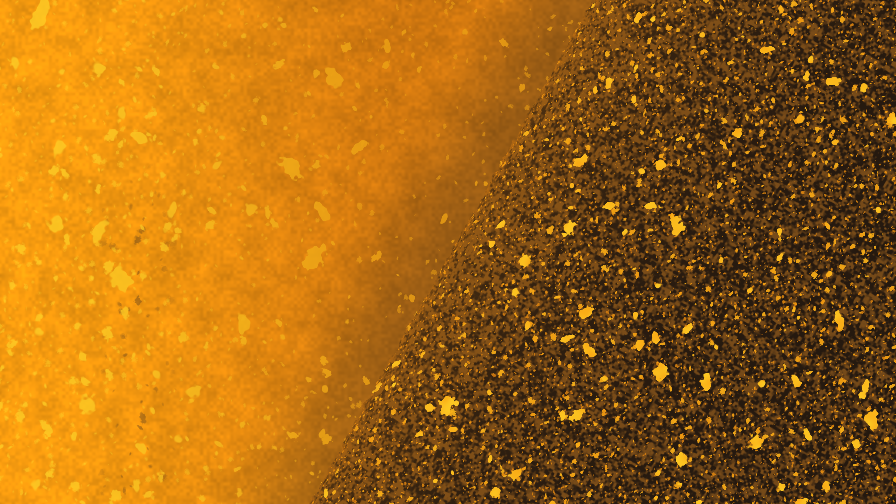
Write a Shadertoy shader that draws this texture.

```glsl
// A curled sheet of soot-dark card, speckled with gold, lies over an orange sheet.
// A slanted edge splits the canvas; cylinder-like coordinates squeeze the grain
// near it, and layers of jittered cells scatter irregular flakes on both sheets.

#define GOLD   vec3(0.99, 0.79, 0.14)
#define ORANGE vec3(0.97, 0.61, 0.06)
#define AMBER  vec3(0.82, 0.47, 0.06)
#define OCHRE  vec3(0.60, 0.36, 0.08)
#define UMBER  vec3(0.38, 0.25, 0.11)
#define SOOT   vec3(0.14, 0.095, 0.06)
#define EDGE_FOOT  0.613   // where the edge meets the bottom
#define EDGE_LEAN  0.563   // rightward run per unit of height
#define EDGE_ROUGH 0.012   // height of the ragged fringe
#define STRETCH    2.1     // elongation of flakes
#define GRAIN      210.0   // frequency of the fine dust
#define DEFOCUS    0.0035  // blur of the far left sheet

vec3 hash3(vec2 p) {
    vec3 h = fract(vec3(p.xyx) * vec3(0.1031, 0.1030, 0.0973));
    h += dot(h, h.yxz + 33.33);
    return fract((h.xxy + h.yzz) * h.zyx);
}

float noise(vec2 p) {
    vec2 i = floor(p), f = fract(p);
    f = f * f * (3.0 - 2.0 * f);
    float low  = mix(hash3(i).x, hash3(i + vec2(1, 0)).x, f.x);
    float high = mix(hash3(i + vec2(0, 1)).x, hash3(i + vec2(1, 1)).x, f.x);
    return mix(low, high, f.y);
}

float fbm(vec2 p) {
    float sum = 0.0, weight = 0.5;
    for (int i = 0; i < 4; i++) {
        sum += weight * noise(p);
        p = p * 2.03 + 17.1;
        weight *= 0.5;
    }
    return sum / 0.9375;
}

// Coverage of ragged flakes, one candidate per cell; fill is the share in use.
float flakes(vec2 p, float cell, float fill, float blur, float seed) {
    vec2 g = p / cell + seed * 37.0, home = floor(g);
    float soft = max(blur, 0.6 / iResolution.y) / cell;
    float ragged = 0.3 + 0.8 * noise(g * 5.0) + 0.6 * noise(g * 11.0);
    float cover = 0.0;
    for (int j = -1; j <= 1; j++)
    for (int i = -1; i <= 1; i++) {
        vec2 id = home + vec2(i, j);
        vec3 place = hash3(id + seed), form = hash3(id + seed + 71.7);
        if (place.z > fill) continue;
        float turn = (form.x - 0.5) * 2.2;
        float c = cos(turn), s = sin(turn);
        vec2 q = mat2(c, s, -s, c) * (g - id - place.xy);
        q.x *= mix(1.0, STRETCH, form.y);
        float radius = mix(0.09, 0.32, form.z * form.z) * ragged;
        cover = max(cover, 1.0 - smoothstep(-soft, soft, length(q) - radius));
    }
    return cover;
}

vec3 orangeSheet(vec2 p, float depth) {
    // Light falls off toward the overlapping edge
    vec3 col = mix(OCHRE, AMBER, smoothstep(0.0, 0.22, depth));
    float lit = 1.0 - smoothstep(0.08, 0.85, p.x);
    col = mix(col, ORANGE, lit);
    col *= 0.90 + 0.20 * fbm(p * 22.0) + 0.12 * (noise(p * 150.0) - 0.5);

    // Small dark scars in a vertical band
    float band = exp(-pow((p.x - 0.27) / 0.07, 2.0)) * (1.0 - smoothstep(0.5, 0.75, p.y));
    col = mix(col, UMBER, 0.45 * band * flakes(p, 0.028, 0.35, 0.003, 9.0));

    // Gold flakes, denser and softer toward the left
    float blur = DEFOCUS * (0.4 + 0.6 * lit);
    float patchy = fbm(p * 6.0 + 3.0);
    float small = flakes(p, 0.019, 0.20 + 0.50 * lit * patchy, blur, 1.0);
    float middle = flakes(p, 0.038, 0.16 + 0.45 * lit * patchy, blur, 2.0);
    float large = flakes(p, 0.085, 0.14 + 0.20 * lit, blur, 3.0);
    vec3 gold = mix(ORANGE * 0.92, GOLD, 0.25 + 0.75 * lit);
    col = mix(col, gold, 0.6 * small);
    return mix(col, gold, 0.85 * max(middle, large));
}

vec3 darkSheet(vec2 p, float depth) {
    // Unrolled surface: across the curl, then along the edge
    vec2 along = normalize(vec2(EDGE_LEAN, 1.0));
    vec2 s = vec2(sqrt(depth * depth + 0.16 * depth + 0.001), dot(p, along));
    float rim = exp(-depth * 5.0);

    // Fine dust thickens toward the rim
    float dust = 0.65 * noise(s * GRAIN) + 0.35 * noise(s * GRAIN * 0.43 + 5.0);
    dust = smoothstep(0.32, 0.78, dust + 0.16 * rim);
    vec3 col = mix(SOOT, mix(UMBER, OCHRE, 0.35 + 0.45 * rim), dust);
    col = mix(col, OCHRE, 0.34 * rim);

    // Three sizes of flake
    float patchy = fbm(s * 8.0);
    float tiny = flakes(s, 0.0105, 0.45 + 0.50 * patchy, 0.001, 4.0);
    float middle = flakes(s, 0.021, 0.28 + 0.60 * patchy, 0.001, 5.0);
    float large = flakes(s, 0.055, 0.32, 0.001, 6.0);
    float tone = noise(s * 60.0);
    col = mix(col, mix(AMBER, ORANGE, tone), 0.85 * tiny);
    col = mix(col, mix(ORANGE, GOLD, 0.6 * tone), 0.92 * middle);
    return mix(col, mix(ORANGE, GOLD, 0.3 + 0.7 * tone), large);
}

void mainImage(out vec4 fragColor, in vec2 fragCoord) {
    vec2 p = fragCoord / iResolution.y;

    // Signed distance to the slanted edge, positive on the dark sheet
    float edge = (p.x - EDGE_FOOT - EDGE_LEAN * p.y) / length(vec2(1.0, EDGE_LEAN));
    float ragged = edge + EDGE_ROUGH * (fbm(p * 75.0) - 0.5);
    float soft = max(0.0012, 0.7 / iResolution.y);
    float over = smoothstep(-soft, soft, ragged);

    vec3 col = mix(orangeSheet(p, max(-edge, 0.0)), darkSheet(p, max(edge, 0.0)), over);

    // Thin lit fringe along the curl
    float fringe = exp(-abs(ragged) / 0.010) * over * noise(p * 130.0);
    col = mix(col, AMBER, 0.75 * fringe);
    fragColor = vec4(col, 1.0);
}
```
